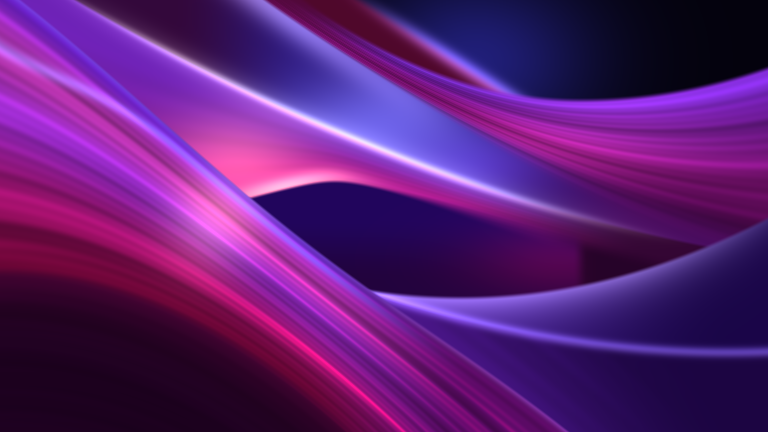
This background is drawn by a WebGL 2 fragment shader. Its source:

```glsl
#version 300 es
precision highp float;
// Draws overlapping silky ribbons in violet, magenta and blue around a dark eye-shaped gap.
uniform vec2 u_resolution;
out vec4 fragColor;

// Soft ridge of light, one at d = 0
float glow(float d, float width) {
    return exp(-d * d / (width * width));
}

// Round spot of light with separate radii
float spot(vec2 p, vec2 center, vec2 radius) {
    vec2 q = (p - center) / radius;
    return exp(-dot(q, q));
}

// Antialiased coverage of the side where d is positive
float cover(float d, float softness) {
    float w = softness + 0.8 / u_resolution.y;
    return smoothstep(-w, w, d);
}

// Fine threads across a ribbon, from layered sines, about -1 to 1
float threads(float t, float x) {
    float sum = 0.0, amp = 0.5, freq = 24.0;
    for (int i = 0; i < 4; i++) {
        sum += amp * sin(freq * t + 2.3 * float(i) + 2.0 * sin(3.0 * x + 5.0 * t + float(i)));
        freq *= 1.83;
        amp *= 0.68;
    }
    return sum;
}

void main() {
    vec2 p = gl_FragCoord.xy / u_resolution;
    float x = p.x, y = p.y;

    // Edge curves: height of each ribbon as a function of x
    float leftTop = 1.0 - 1.4 * (x - 0.026) - 0.02 * (1.0 - cos(8.8 * (x - 0.026)));
    float leftBase = 0.372 - 1.78 * x * x;
    float middleTop = 1.0 - 1.04 * (x - 0.098) + 0.42 * (x - 0.098) * (x - 0.098);
    float sheetTop = 1.0 - 1.25 * (x - 0.345) + 0.6 * (x - 0.345) * (x - 0.345);
    float rightTop = 0.767 + (x < 0.755 ? 1.8 : 1.25) * (x - 0.755) * (x - 0.755);
    float eyeTop = 0.6 - 0.5 * length(vec2(x - 0.435, 0.04));
    float lowerTop = 0.31 + 1.15 * (x - 0.6) * (x - 0.6);
    float foldLine = 0.184 + 0.63 * (x - 0.95) * (x - 0.95);
    float strayLine = 0.895 - 1.14 * (x - 0.56);

    // Night backdrop, with a blue haze and a slanted lilac strip
    vec3 color = vec3(0.015, 0.008, 0.05);
    color += vec3(0.11, 0.11, 0.42) * spot(p, vec2(0.62, 0.86), vec2(0.15, 0.2));
    color = mix(color, vec3(0.31, 0.03, 0.17), cover(strayLine - y, 0.012));
    color += vec3(0.4, 0.3, 0.6) * glow(y - strayLine, 0.022) * smoothstep(0.42, 0.6, x);

    // Upper right ribbon
    float s = (rightTop - y) / max(rightTop - sheetTop, 0.03);
    vec3 right = mix(vec3(0.38, 0.1, 0.6), vec3(0.45, 0.06, 0.42), smoothstep(0.1, 0.7, s));
    right = mix(right, vec3(0.25, 0.02, 0.24), smoothstep(0.55, 1.05, s) * smoothstep(0.65, 0.95, x));
    right += vec3(0.22, 0.07, 0.16) * spot(p, vec2(0.74, 0.68), vec2(0.2, 0.09));
    right *= 1.0 + 0.22 * threads(s * 0.75, x);
    right += vec3(0.12, 0.08, 0.25) * glow(s - 0.06, 0.08);
    right = mix(vec3(0.32, 0.03, 0.22), right, smoothstep(0.4, 0.56, x + 0.12 * s));
    color = mix(color, right, cover(rightTop - y, 0.006));

    // Blue sheet, dark at its upper left and lit along its rim
    vec3 sheet = mix(vec3(0.2, 0.03, 0.23), vec3(0.17, 0.09, 0.48), smoothstep(0.22, 0.4, x));
    sheet += vec3(0.25, 0.29, 0.42) * spot(p, vec2(0.49, 0.71), vec2(0.13, 0.12));
    sheet += vec3(0.14, 0.1, 0.25) * spot(p, vec2(0.64, 0.61), vec2(0.12, 0.08));
    sheet = mix(sheet, vec3(0.29, 0.05, 0.38), smoothstep(0.6, 0.85, x));
    sheet += vec3(0.4, 0.38, 0.45) * glow(y - sheetTop, 0.05) * smoothstep(0.62, 0.36, x);
    color = mix(color, sheet, cover(sheetTop - y, 0.005 + 0.05 * smoothstep(0.45, 0.9, x)));

    // Middle ribbon: violet above, rosy toward the eye, bright rim
    float m = (middleTop - y) / max(middleTop - eyeTop, 0.04);
    vec3 middle = mix(vec3(0.42, 0.13, 0.7), vec3(0.66, 0.1, 0.55), smoothstep(0.1, 0.85, m));
    middle *= 1.0 + 0.07 * threads(m * 0.35, x);
    middle += vec3(0.36, 0.25, 0.12) * spot(p, vec2(0.31, 0.62), vec2(0.1, 0.13));
    middle = mix(middle, vec3(0.2, 0.02, 0.2), smoothstep(0.58, 0.84, x));
    color = mix(color, middle, cover(middleTop - y, 0.003));
    float rimFade = smoothstep(0.92, 0.55, x) * smoothstep(0.0, 0.3, x);
    color += vec3(0.42, 0.43, 0.4) * rimFade * (glow(y - middleTop, 0.011) + 0.35 * glow(y - middleTop, 0.035));

    // Dark eye, with a warm upper lip and a soft right end
    vec3 eye = mix(vec3(0.13, 0.01, 0.24), vec3(0.13, 0.02, 0.36), smoothstep(0.35, 0.5, y));
    eye += vec3(0.2, 0.01, 0.06) * spot(p, vec2(0.73, 0.4), vec2(0.12, 0.09));
    color = mix(color, vec3(0.15, 0.01, 0.16), cover(eyeTop - y, 0.02) * smoothstep(0.7, 0.78, x));
    color += vec3(0.5, 0.5, 0.3) * glow(y - eyeTop - 0.006, 0.022) * glow(x - 0.38, 0.085);
    color = mix(color, eye, cover(eyeTop - y, 0.004 + 0.03 * smoothstep(0.48, 0.75, x)) * cover(0.755 - x, 0.008));

    // Lower right ribbon, glowing under its upper edge
    float depth = lowerTop - y;
    vec3 lower = mix(vec3(0.25, 0.1, 0.55), vec3(0.1, 0.02, 0.28), smoothstep(0.55, 0.95, x));
    lower += vec3(0.4, 0.37, 0.48) * exp(-max(depth, 0.0) / 0.045) * smoothstep(1.15, 0.8, x);
    float below = cover(foldLine - y, 0.004);
    vec3 underFold = mix(vec3(0.3, 0.09, 0.55), vec3(0.11, 0.02, 0.26), smoothstep(0.0, 0.4, y * 0.3 + x - 0.55));
    underFold *= 1.0 + 0.15 * threads((y - leftTop) * 0.9, x) * smoothstep(0.95, 0.6, x);
    lower = mix(lower, underFold, below);
    lower += vec3(0.26, 0.22, 0.42) * glow(y - foldLine, 0.012);
    color = mix(color, lower, cover(depth, 0.005));

    // Great left ribbon: crimson base, magenta body, violet crest
    float t = (y - leftBase) / max(leftTop - leftBase, 0.05);
    float fiber = threads(t, x);
    vec3 left = mix(vec3(0.4, 0.02, 0.2), vec3(0.62, 0.07, 0.43), smoothstep(0.0, 0.35, t));
    left = mix(left, vec3(0.53, 0.15, 0.74), smoothstep(0.25, 0.6, t));
    left = mix(left, vec3(0.72, 0.2, 0.68), glow(t - 0.76, 0.13));
    left = mix(left, vec3(0.32, 0.09, 0.64), smoothstep(0.86, 1.0, t));
    left = mix(left, vec3(0.36, 0.04, 0.4), smoothstep(0.38, 0.62, x));
    left *= 1.0 + 0.24 * fiber;
    left += vec3(0.28, 0.0, 0.04) * pow(max(fiber, 0.0), 2.0) * smoothstep(0.15, 0.5, x);
    left += vec3(0.3, 0.25, 0.15) * spot(p, vec2(0.28, 0.49), vec2(0.06, 0.11));
    float crest = t - 0.78 - 0.14 * smoothstep(0.0, 0.24, x);
    left += vec3(0.14, 0.24, 0.38) * glow(crest, 0.028) * smoothstep(0.62, 0.35, x);
    left += vec3(0.15, 0.15, 0.25) * glow(y - leftTop, 0.012);
    color = mix(color, left, cover(leftTop - y, 0.003));

    // Shadow beneath the left ribbon, with faint arcs
    float drop = leftBase - y;
    vec3 shadow = vec3(0.11, 0.005, 0.12) + vec3(0.17, 0.01, 0.08) * exp(-max(drop, 0.0) / 0.06);
    shadow *= 1.0 + 0.1 * threads(drop * 1.6, x);
    color = mix(color, shadow, cover(drop, 0.014));

    fragColor = vec4(clamp(color, 0.0, 1.0), 1.0);
}
```
